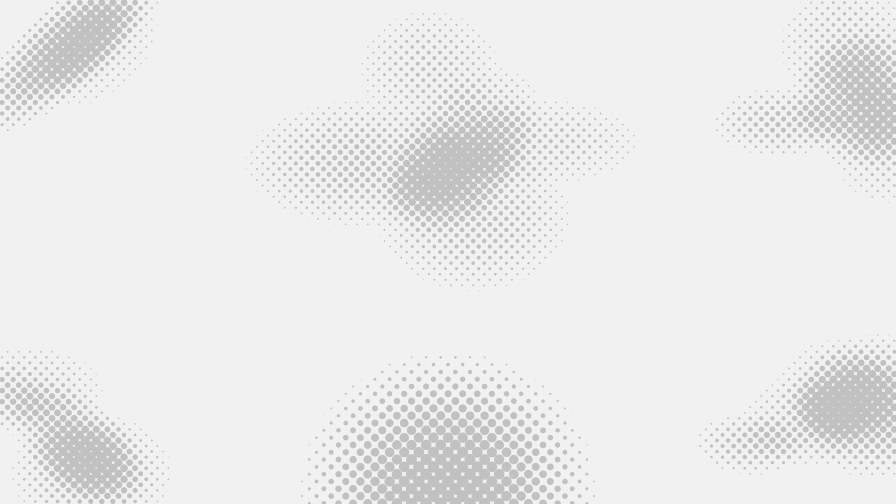
A Shadertoy shader for this background:

```glsl
// Pale grey backdrop with soft halftone clouds and a dotted dome.
#define PAPER vec3(0.945)
#define INK vec3(0.757)
#define CLOUD_PITCH 0.01555
#define DOME_PITCH 0.0205
#define CLOUD_ANCHOR vec2(0.9938, 0.4229)
#define DOME_ANCHOR vec2(0.889, 0.3056)
#define MIN_DOT 0.08
#define DOT_GAIN 0.62
#define MAX_DOT 0.66

mat2 rotation(float angle) {
    float c = cos(angle), s = sin(angle);
    return mat2(c, -s, s, c);
}

// Tilted elliptical mound: weight at its centre, zero outside its radii
float lobe(vec2 p, vec2 centre, vec2 radii, float angle, float weight) {
    vec2 q = rotation(angle) * (p - centre) / radii;
    return weight * max(0.0, 1.0 - dot(q, q));
}

float centreCloud(vec2 p) {
    return lobe(p, vec2(0.917, 0.699), vec2(0.197, 0.120), 0.87, 0.50)
         + lobe(p, vec2(0.718, 0.676), vec2(0.236, 0.127), 0.0, 0.42)
         + lobe(p, vec2(0.852, 0.861), vec2(0.141, 0.120), 0.0, 0.30)
         + lobe(p, vec2(1.053, 0.718), vec2(0.220, 0.088), 0.0, 0.30)
         + lobe(p, vec2(0.938, 0.572), vec2(0.197, 0.153), 0.0, 0.38);
}

float leftClouds(vec2 p) {
    float upper = lobe(p, vec2(0.139, 0.912), vec2(0.255, 0.086), 0.74, 0.75)
                + lobe(p, vec2(0.197, 0.896), vec2(0.139, 0.083), 0.70, 0.22);
    float lower = lobe(p, vec2(0.153, 0.120), vec2(0.167, 0.093), -0.70, 0.50)
                + lobe(p, vec2(0.058, 0.225), vec2(0.150, 0.088), 0.0, 0.30)
                + lobe(p, vec2(0.181, 0.063), vec2(0.162, 0.120), 0.0, 0.45)
                + lobe(p, vec2(0.000, 0.213), vec2(0.093, 0.069), 0.0, 0.20);
    return upper + lower;
}

float rightClouds(vec2 p) {
    float upper = lobe(p, vec2(1.725, 0.803), vec2(0.162, 0.139), 0.0, 0.55)
                + lobe(p, vec2(1.678, 0.907), vec2(0.132, 0.127), 0.0, 0.30)
                + lobe(p, vec2(1.551, 0.757), vec2(0.139, 0.069), 0.0, 0.40)
                + lobe(p, vec2(1.759, 0.722), vec2(0.116, 0.127), 0.0, 0.30);
    float lower = lobe(p, vec2(1.741, 0.194), vec2(0.174, 0.144), 0.0, 0.65)
                + lobe(p, vec2(1.662, 0.225), vec2(0.127, 0.104), 0.0, 0.30)
                + lobe(p, vec2(1.493, 0.120), vec2(0.116, 0.063), 0.0, 0.40)
                + lobe(p, vec2(1.597, 0.162), vec2(0.127, 0.093), 0.0, 0.30);
    return upper + lower;
}

float density(vec2 p, bool isDome) {
    if (isDome) return lobe(p, vec2(0.889, 0.023), vec2(0.296, 0.282), 0.0, 0.80);
    return centreCloud(p) + leftClouds(p) + rightClouds(p);
}

// Ink coverage of a diagonal dot lattice; each dot is sized at its own centre
float halftone(vec2 p, float pitch, vec2 anchor, bool isDome) {
    mat2 turn = rotation(0.785398);
    vec2 q = turn * (p - anchor) / pitch;
    float blur = 0.6 / (iResolution.y * pitch);
    float ink = 0.0;
    for (int i = 0; i < 4; i++) {
        vec2 node = floor(q) + vec2(i % 2, i / 2);
        float tone = density(anchor + transpose(turn) * node * pitch, isDome);
        float radius = min(MIN_DOT + DOT_GAIN * tone, MAX_DOT);
        float disc = 1.0 - smoothstep(-blur, blur, length(q - node) - radius);
        ink = max(ink, disc * smoothstep(0.0, 0.04, tone));
    }
    return ink;
}

void mainImage(out vec4 fragColor, in vec2 fragCoord) {
    vec2 p = fragCoord / iResolution.y;
    float clouds = halftone(p, CLOUD_PITCH, CLOUD_ANCHOR, false);
    float dome = halftone(p, DOME_PITCH, DOME_ANCHOR, true);
    fragColor = vec4(mix(PAPER, INK, max(clouds, dome)), 1.0);
}
```
